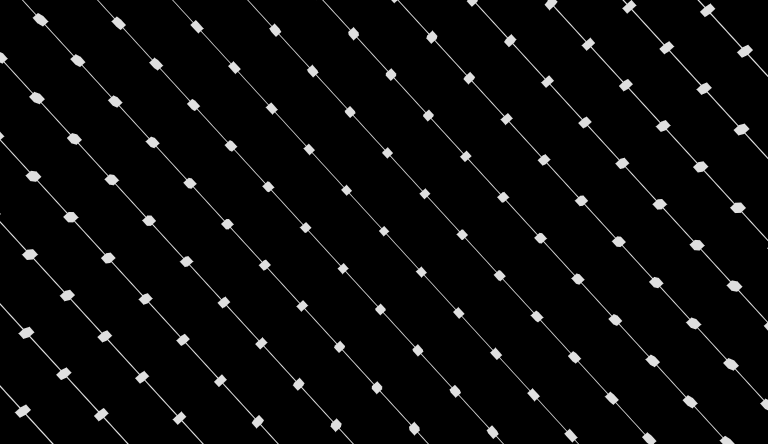
Give the GLSL for this pattern, as a Shadertoy shader.

```glsl
// Tilted square lattice of pale beads on thin parallel threads, beads stretched radially from the centre.

const vec3  BACKGROUND    = vec3(0.0);
const vec3  BEAD_COLOR    = vec3(0.875);
const vec3  THREAD_COLOR  = vec3(0.875);
const float CELL          = 0.1248;              // lattice spacing, in canvas heights
const float TILT          = radians(47.56);      // downward slope of the threads
const vec2  ANCHOR        = vec2(0.0, -0.0207);  // a lattice point, from the canvas centre
const float BEAD_HALF     = 0.066;               // half side of a bead, in cells
const float STRETCH       = 0.008;               // half stretch per unit distance from centre
const float THREAD_WIDTH  = 0.0135;              // thread width at the centre, in cells
const float THREAD_GROWTH = 0.0012;              // extra width per cell away from the centre

// Canvas axes to lattice axes: x along the threads, y across them.
vec2 toLattice(vec2 p) {
    float c = cos(TILT), s = sin(TILT);
    return vec2(c * p.x - s * p.y, s * p.x + c * p.y) / CELL;
}

// Distance to a square swept from -sweep to +sweep, which forms a hexagon.
float sweptSquare(vec2 p, float halfSide, vec2 sweep) {
    vec2 faces = abs(p) - halfSide - abs(sweep);
    vec2 normal = normalize(vec2(-sweep.y, sweep.x) + 1e-6);
    float flank = abs(dot(p, normal)) - halfSide * (abs(normal.x) + abs(normal.y));
    return max(max(faces.x, faces.y), flank);
}

// Share of a pixel-wide window covered by a band, exact for bands thinner than a pixel.
float bandCoverage(float d, float width, float pixel) {
    float lo = max(d - 0.5 * pixel, -0.5 * width);
    float hi = min(d + 0.5 * pixel,  0.5 * width);
    return max(hi - lo, 0.0) / pixel;
}

void mainImage(out vec4 fragColor, in vec2 fragCoord) {
    vec2 p = (fragCoord - 0.5 * iResolution.xy) / iResolution.y;
    float pixel = 1.0 / (iResolution.y * CELL);

    // Nearest lattice point and its offset from the canvas centre
    vec2 grid = toLattice(p - ANCHOR);
    vec2 node = round(grid);
    vec2 local = grid - node;
    vec2 fromCentre = node + toLattice(ANCHOR);

    // Threads widen slightly away from the centre
    float width = THREAD_WIDTH + THREAD_GROWTH * abs(fromCentre.y);
    float thread = bandCoverage(local.y, width, pixel);

    // Beads
    float d = sweptSquare(local, BEAD_HALF, STRETCH * fromCentre);
    float bead = clamp(0.5 - d / pixel, 0.0, 1.0);

    vec3 color = mix(BACKGROUND, THREAD_COLOR, thread);
    color = mix(color, BEAD_COLOR, bead);
    fragColor = vec4(color, 1.0);
}
```
